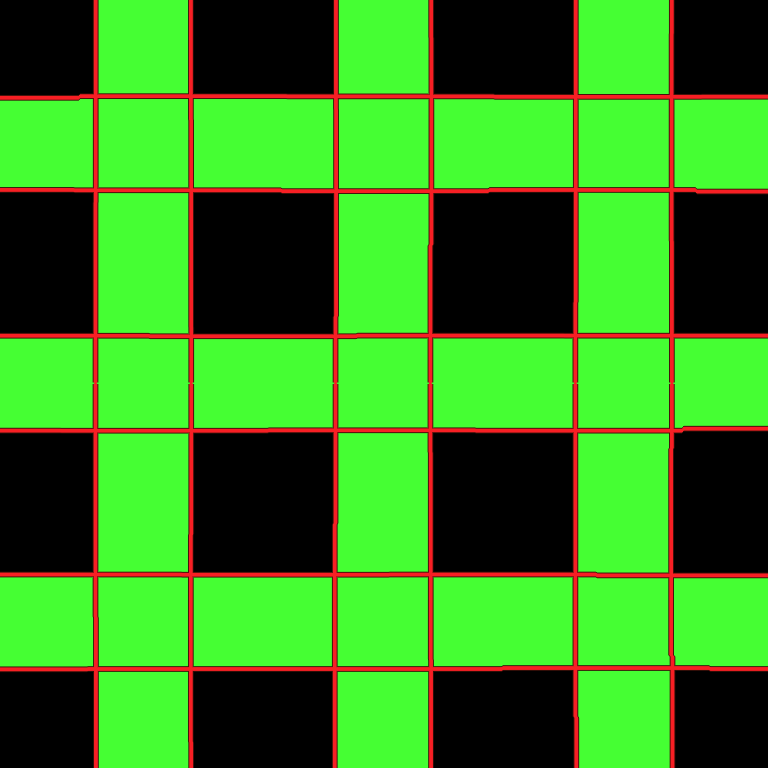
Write a Shadertoy shader that draws this pattern.

```glsl
const vec3 GREEN = vec3(0.27, 1.0, 0.20);
const vec3 BLACK = vec3(0.0);
const vec3 RED = vec3(0.97, 0.12, 0.14);
const vec3 OUTLINE = vec3(0.22, 0.06, 0.03);

const vec2 PERIOD = vec2(0.3128, 0.3110);      // band spacing across and up
const vec2 CENTER = vec2(0.4993, 0.5017);      // middle of the central bands
const vec2 HALF_BAND = vec2(0.0624, 0.0612);
const float HALF_LINE = 0.0025;
const float OUTLINE_WIDTH = 0.0012;
const float WOBBLE = 0.0014;                   // largest sideways slip of a line
const float SLIP_SPACING = 0.27;               // length of line between slips
const float SLIP_LENGTH = 0.003;
const float NOTCH_HEIGHT = 0.501;
const float NOTCH_HALF = 0.0009;

float hash(vec2 p) {
    vec3 q = fract(vec3(p.xyx) * 0.1031);
    q += dot(q, q.yzx + 33.33);
    return fract((q.x + q.y) * q.z);
}

// Signed slip of one hand-drawn segment, mostly small
float segmentSlip(float lineId, float segment) {
    float r = 2.0 * hash(vec2(lineId, segment) + 17.0) - 1.0;
    return WOBBLE * r * abs(r);
}

float lineSlip(float lineId, float along) {
    float s = along / SLIP_SPACING + hash(vec2(lineId, 5.0));
    float segment = floor(s);
    float blend = smoothstep(0.0, SLIP_LENGTH / SLIP_SPACING, s - segment);
    return mix(segmentSlip(lineId, segment - 1.0), segmentSlip(lineId, segment), blend);
}

// Distance to the nearest border line of a band
float borderDistance(float local, float index, float along, float halfBand, float seed) {
    float side = local < 0.0 ? -1.0 : 1.0;
    float lineId = 2.0 * index + 0.5 * side + seed;
    return abs(local - side * halfBand - lineSlip(lineId, along));
}

float coverage(float distance, float pixel) {
    return clamp(0.5 - distance / pixel, 0.0, 1.0);
}

void mainImage(out vec4 fragColor, in vec2 fragCoord) {
    float pixel = 1.0 / iResolution.y;
    vec2 uv = fragCoord * pixel;

    // Repeat the crossing bands
    vec2 index = floor((uv - CENTER) / PERIOD + 0.5);
    vec2 local = uv - CENTER - index * PERIOD;
    vec2 band = abs(local) - HALF_BAND;
    vec3 color = mix(BLACK, GREEN, coverage(min(band.x, band.y), pixel));

    // Red border lines with a thin dark outline
    float vertical = borderDistance(local.x, index.x, uv.y, HALF_BAND.x, 20.0);
    float horizontal = borderDistance(local.y, index.y, uv.x, HALF_BAND.y, 60.0);
    float border = min(vertical, horizontal) - HALF_LINE;
    color = mix(color, OUTLINE, coverage(border - OUTLINE_WIDTH, pixel));
    color = mix(color, RED, coverage(border, pixel));

    // Small breaks that pinch the upright lines at mid height
    float notch = coverage(abs(uv.y - NOTCH_HEIGHT) - NOTCH_HALF, pixel);
    notch *= coverage(HALF_LINE * 0.7 - vertical, pixel);
    color = mix(color, GREEN, notch);

    fragColor = vec4(color, 1.0);
}
```
